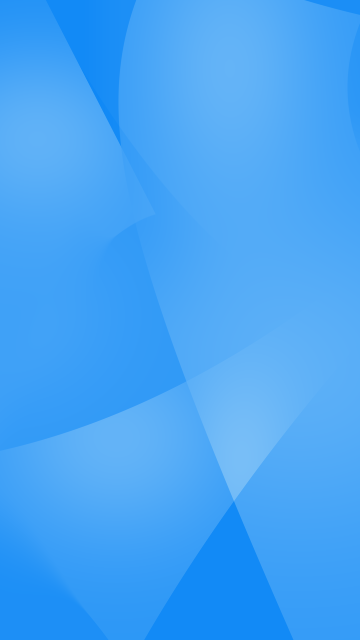
Give the GLSL for this background, as a WebGL 2 fragment shader.

```glsl
#version 300 es
precision highp float;
// Overlapping translucent blue sheets with curved edges and soft glows.
// Each sheet yields a lightness level; curves mask and layer the levels,
// and a final ramp turns the level into blue.

#define GRID 768.0                     // canvas height in design units
#define EDGE_SOFTNESS 0.7              // edge half width in output samples
#define DEEP_BLUE vec3(0.06, 0.535, 0.965)
#define PALE_BLUE vec3(0.50, 0.76, 0.97)
#define SHADE_LEVEL 0.02               // darkest backdrop
#define SWEEP_BEND 256.0               // roundness of the main sweep

uniform vec2 u_resolution;
out vec4 fragColor;

float edgeWidth;

// Antialiased mask: one where the signed distance is positive
float side(float d) {
    return smoothstep(-edgeWidth, edgeWidth, d);
}

// Mask with an edge blurred by the given extra width
float softSide(float d, float blur) {
    float w = edgeWidth + blur;
    return smoothstep(-w, w, d);
}

// Elliptical Gaussian glow
float glow(vec2 p, vec2 center, vec2 radius) {
    vec2 q = (p - center) / radius;
    return exp(-dot(q, q));
}

// Quadratic curve leaving zero with a slope and a bend
float curve(float t, float slope, float bend) {
    return t * (slope + bend * t);
}

// Sheets left of the main sweep, above the lower fan
float leftSheets(vec2 p, float leftOfRay, float belowArc, float belowWing) {
    float backdrop = SHADE_LEVEL + 0.09 * smoothstep(90.0, 150.0, p.x);
    backdrop -= 0.06 * belowWing;
    float upper = mix(0.12, 0.42, smoothstep(0.0, 350.0, p.y));
    upper += 0.47 * glow(p, vec2(45.0, 150.0), vec2(130.0, 110.0));
    float middle = 0.29 + 0.19 * glow(p, vec2(10.0, 380.0), vec2(130.0, 110.0));
    return mix(mix(backdrop, upper, leftOfRay), middle, belowArc);
}

// Bright fan at the lower left with a shaded corner
float lowerFan(vec2 p, float leftOfFan) {
    float fan = 0.25 + 0.5 * glow(p, vec2(140.0, 525.0), vec2(150.0, 130.0));
    float corner = p.y - 650.0 - curve(p.x, 0.45, 0.0035);
    float blur = 50.0 * (1.0 - smoothstep(0.0, 110.0, p.x));
    fan = mix(fan, 0.12, softSide(corner * 0.75, blur));
    return mix(SHADE_LEVEL, fan, leftOfFan);
}

// Large sheet right of the main sweep
float rightSheet(vec2 p, float belowWing) {
    float level = 0.3;
    level += 0.43 * glow(p, vec2(275.0, 70.0), vec2(110.0, 170.0));
    level += 0.38 * glow(p, vec2(360.0, 440.0), vec2(260.0, 220.0));

    // The wing shadow fades out along its edge
    float fade = 1.0 - smoothstep(170.0, 290.0, p.x);
    fade *= 1.0 - smoothstep(260.0, 420.0, p.y);
    level -= 0.09 * belowWing * fade;

    // Shaded rim and corner at the upper right
    float rimOffset = p.y - 105.0;
    float rim = side(p.x - 417.0 - 0.0025 * rimOffset * rimOffset);
    level -= 0.14 * rim * (1.0 - smoothstep(120.0, 230.0, p.y));
    float corner = side(curve(p.x - 365.0, 0.3, -0.0005) - p.y);
    return mix(level, 0.1, corner * step(360.0, p.x));
}

void main() {
    // Design units with y measured down from the top edge
    float scale = GRID / u_resolution.y;
    vec2 p = vec2(gl_FragCoord.x, u_resolution.y - gl_FragCoord.y) * scale;
    edgeWidth = EDGE_SOFTNESS * scale;

    // Shared boundaries
    float bend = length(vec2(p.y, SWEEP_BEND)) - SWEEP_BEND;
    float rightOfSweep = side(p.x - 163.5 + 0.367 * p.y - 0.85 * bend);
    float leftOfRay = side(55.0 + 0.513 * p.y - p.x);
    float belowWing = side((p.y - 97.0 - curve(p.x - 107.0, 1.58, -0.0021)) * 0.6);
    float arcBlur = 70.0 * (1.0 - smoothstep(85.0, 140.0, p.x));
    float arc = p.y - 257.0 - curve(187.0 - p.x, 0.3, 0.0051);
    float belowArc = softSide(arc * 0.8, arcBlur);
    float belowCrest = side(p.y - 541.0 + curve(p.x, 0.225, 0.00066));
    float leftOfFan = side(173.0 + curve(GRID - p.y, 0.58, 0.0004) - p.x);

    // Layer the two sides of the sweep
    float left = leftSheets(p, leftOfRay, belowArc, belowWing);
    left = mix(left, lowerFan(p, leftOfFan), belowCrest);
    float right = rightSheet(p, belowWing);
    right += 0.1 * leftOfRay * (1.0 - belowArc);
    float overlap = glow(p, vec2(285.0, 580.0), vec2(75.0, 130.0));
    right += 0.38 * overlap * belowCrest * leftOfFan;

    float level = clamp(mix(left, right, rightOfSweep), 0.0, 1.0);
    fragColor = vec4(mix(DEEP_BLUE, PALE_BLUE, level), 1.0);
}
```
